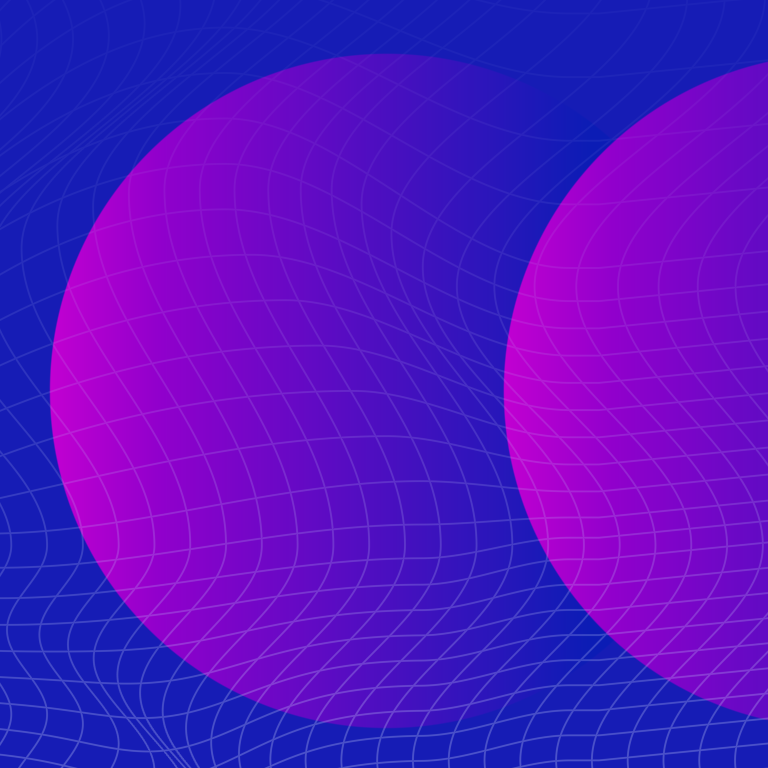
Write a Shadertoy shader that draws this background.

```glsl
// Two magenta discs fading into deep blue, under a fine rippling net of pale lines.

const float PI = 3.14159265;

// Rounded swing from 0 to 1 as the phase goes from 0 to 1, then back.
float swing(float phase) {
    return 0.5 - 0.5 * cos(PI * phase);
}

// Height change, at x, of the row whose crest lies at depth "crest".
float rowOffset(float crest, float x) {
    float bend = 0.293 + 0.75 * clamp(crest - 0.286, 0.0, 0.34);
    float t = clamp(1.0 - x / bend, 0.0, 1.0);
    float leftFall = mix(0.085 + 0.2 * max(0.208 - crest, 0.0), 0.052, smoothstep(0.52, 0.73, crest));
    float leftCurve = mix(t * t, smoothstep(0.0, 1.0, t), smoothstep(0.52, 0.65, crest));
    float rightFall = max(min(0.264 - 0.4 * crest, 0.133 + 0.4 * crest), -0.033);
    float k = (x - 0.22) / 0.143;
    float sag = 0.058 * exp(-k * k) * smoothstep(0.73, 0.94, crest);
    return leftFall * leftCurve + rightFall * smoothstep(bend, 0.742, x)
         + sag - 0.1 * max(x - 0.78, 0.0);
}

// Sideways change, at depth y, of the column whose lower bulge lies at x = "bulge".
float columnOffset(float bulge, float y) {
    float k = (bulge - 0.807) / 0.195;
    float shift = 0.173 + 0.039 * exp(-k * k);
    float upperX = bulge - shift;
    float turn = 0.247 + 0.126 * smoothstep(0.43, 0.6, upperX)
               + 0.182 * (1.0 - smoothstep(-0.195, 0.208, upperX));
    if (y < turn) return 0.3 * swing((turn - y) / 0.378) - shift;
    if (y < 0.71) return shift * (swing((y - turn) / (0.71 - turn)) - 1.0);
    float w = smoothstep(0.05, 0.55, bulge);
    return -mix(0.052, 0.176, w) * swing((y - 0.71) / mix(0.11, 0.28, w));
}

// Row and column numbers at p; the net runs along their whole values.
vec2 netCoords(vec2 p) {
    float crest = p.y, bulge = p.x;
    for (int i = 0; i < 28; i++) {
        crest += 0.7 * (p.y - crest - rowOffset(crest, p.x));
        bulge += 0.5 * (p.x - bulge - columnOffset(bulge, p.y));
    }
    float e = crest - 0.71;
    float row = (crest - 0.4505) / 0.0592 + 6.9 * (e + sqrt(e * e + 0.00068));
    return vec2((bulge - 0.5273) / 0.0466, row);
}

// Smooth line at each whole value of a coordinate.
float netLine(float v, float pixel) {
    float slope = max(length(vec2(dFdx(v), dFdy(v))) / pixel, 0.001);
    float dist = abs(fract(v + 0.5) - 0.5) / slope;
    return 1.0 - smoothstep(0.0012 - 0.7 * pixel, 0.0012 + 0.7 * pixel, dist);
}

// Disc with a sideways gradient, laid over the colour below.
vec3 addDisc(vec3 below, vec2 p, vec2 center, float pixel) {
    float radius = 0.439;
    float t = (p.x - center.x + radius) / 0.703;
    vec3 color = mix(vec3(0.76, 0.0, 0.82), vec3(0.57, 0.0, 0.80), clamp(t / 0.2, 0.0, 1.0));
    color = mix(color, vec3(0.045, 0.11, 0.71), clamp((t - 0.2) / 0.8, 0.0, 1.0));
    float cover = 1.0 - smoothstep(-pixel, pixel, length(p - center) - radius);
    return mix(below, color, cover);
}

void mainImage(out vec4 fragColor, in vec2 fragCoord) {
    float pixel = 1.0 / iResolution.y;
    vec2 p = fragCoord * pixel;

    // Backdrop and discs
    vec3 color = vec3(0.085, 0.11, 0.71);
    color = addDisc(color, p, vec2(0.504, 0.491), pixel);
    color = addDisc(color, p, vec2(1.095, 0.491), pixel);

    // Net, stronger towards the bottom
    float depth = 1.0 - p.y;
    vec2 net = netCoords(vec2(p.x, depth));
    float lines = max(netLine(net.x, pixel), netLine(net.y, pixel));
    float strength = mix(0.04, 0.32, pow(clamp(depth, 0.0, 1.0), 1.4));
    color = mix(color, vec3(0.75, 0.78, 0.97), lines * strength);

    fragColor = vec4(color, 1.0);
}
```
